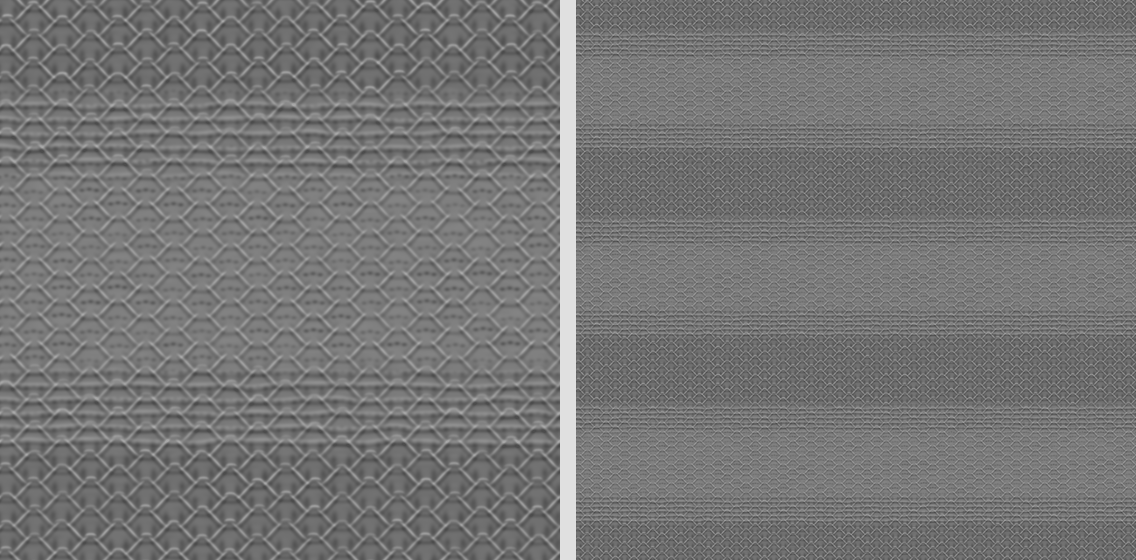
Left, the tile; right, the same tile 3 across and 3 down.
This texture map is drawn by a WebGL 1 fragment shader. Its source:

```glsl
precision highp float;

uniform vec2 u_resolution;

const vec2 REPEATS = vec2(10.0, 40.0);   // loops across, rows up (even)
const vec2 PHASE = vec2(0.11, 0.43);     // position of the first loop
const float CELL_ASPECT = 4.0;           // loop width in row heights
const float LOOP_HEIGHT = 1.2;           // in rows
const float RIM_WIDTH = 0.11;
const float SHADOW_WIDTH = 0.17;
const float BAND_CENTER = 20.0;          // rows
const float FLAT_HALF = 7.0;             // half height of the smooth band
const float STRAND_HALF = 12.8;          // half height including strand bands
const float FLAT_TONE = 0.505;
const float STRAND_TONE = 0.475;
const float DENSE_TONE = 0.445;
const float JITTER = 0.10;
const float GRAIN = 0.025;

float hash(vec2 p) {
  vec3 q = fract(vec3(p.xyx) * 0.1031);
  q += dot(q, q.yzx + 33.33);
  return fract((q.x + q.y) * q.z);
}

// Value noise that wraps after a whole period
float noise(vec2 p, vec2 period) {
  vec2 i = floor(p);
  vec2 f = fract(p);
  f = f * f * (3.0 - 2.0 * f);
  vec2 a = mod(i, period);
  vec2 b = mod(i + 1.0, period);
  return mix(mix(hash(a), hash(vec2(b.x, a.y)), f.x),
             mix(hash(vec2(a.x, b.y)), hash(b), f.x), f.y);
}

float bump(float d, float width) {
  return exp(-d * d / (width * width));
}

// Weights of the smooth, strand and dense bands
vec3 bandWeights(float row) {
  float d = abs(row - BAND_CENTER);
  float beyondFlat = smoothstep(FLAT_HALF - 0.4, FLAT_HALF + 0.4, d);
  float dense = smoothstep(STRAND_HALF - 0.4, STRAND_HALF + 0.4, d);
  return vec3(1.0 - beyondFlat, beyondFlat - dense, dense);
}

// Hanging loop with a lit rim and a shadow below it
float loopRelief(vec2 q, vec3 band, float seed) {
  float ax = abs(q.x);
  float t = clamp((ax - 0.06) / 0.42, 0.0, 1.0);
  float curve = LOOP_HEIGHT * t * t * (3.0 - 2.0 * t);
  float slope = LOOP_HEIGHT * 6.0 * t * (1.0 - t) / (0.42 * CELL_ASPECT);
  float d = (q.y - curve) / sqrt(1.0 + slope * slope);
  float inside = 1.0 - smoothstep(0.38, 0.48, ax);
  float side = smoothstep(0.05, 0.25, ax) * inside;
  float rim = bump(d, RIM_WIDTH) * side * mix(0.12, 0.17, band.z);
  float shadow = bump(d + 0.24, SHADOW_WIDTH) * inside * 0.075;
  float innerShade = bump(d - 0.25, 0.16) * side * 0.035;
  return (rim - shadow - innerShade) * mix(0.8, 1.15, seed);
}

// Three small gaps above the smooth lens
float gaps(vec2 q, float seed) {
  float sum = 0.0;
  for (int i = -1; i <= 1; i++) {
    float k = float(i);
    vec2 c = vec2(k * 0.13, 0.98 - 0.08 * abs(k) + (seed - 0.5) * 0.15);
    sum += bump(q.x - c.x, 0.055) * bump(q.y - c.y, 0.16);
  }
  return sum * mix(0.07, 0.14, seed);
}

// Dark pockets around a short lit arc
float purl(vec2 q, float seed) {
  float ax = abs(q.x);
  float pockets = bump(ax - 0.14, 0.06) * bump(q.y - 0.72, 0.38);
  float arc = q.y - 0.42 + 8.0 * q.x * q.x;
  float lit = bump(arc, 0.11) * (1.0 - smoothstep(0.05, 0.13, ax));
  float under = bump(arc + 0.28, 0.15) * (1.0 - smoothstep(0.08, 0.18, ax));
  return lit * mix(0.06, 0.18, seed) - 0.10 * pockets - 0.05 * under;
}

void main() {
  vec2 uv = gl_FragCoord.xy / u_resolution;
  vec2 p = uv * REPEATS - PHASE;
  vec3 here = bandWeights(p.y - 0.3);
  float tone = dot(here, vec3(FLAT_TONE, STRAND_TONE, DENSE_TONE));

  // Overlapping rows of staggered loops
  for (int i = -1; i <= 1; i++) {
    float row = floor(p.y) + float(i);
    float wrappedRow = mod(row, REPEATS.y);
    float x = p.x + 0.5 - 0.5 * mod(wrappedRow, 2.0);
    vec2 cell = vec2(mod(floor(x), REPEATS.x), wrappedRow);
    float seed = hash(cell + 7.0);
    vec2 shift = vec2(hash(cell + 19.0), hash(cell + 43.0)) - 0.5;
    vec2 q = vec2(fract(x) - 0.5, p.y - row) - shift * vec2(0.5, 1.5) * JITTER;
    vec3 band = bandWeights(wrappedRow);
    tone += loopRelief(q, band, seed);
    tone -= gaps(q, seed) * (band.x + 0.4 * band.y);
    tone += purl(q, seed) * (band.z + 0.6 * band.y);

    // Wavy strand running along the row
    float wave = noise(vec2(uv.x * 20.0, wrappedRow), vec2(20.0, REPEATS.y));
    float s = p.y - row - 0.12 - 0.3 * (wave - 0.5);
    tone += band.y * (0.085 * bump(s, 0.17) - 0.06 * bump(s + 0.34, 0.16));
  }

  // Soft fibre variation
  tone += GRAIN * (noise(uv * vec2(40.0, 120.0), vec2(40.0, 120.0)) - 0.5);
  gl_FragColor = vec4(vec3(clamp(tone, 0.3, 0.66)), 1.0);
}
```
